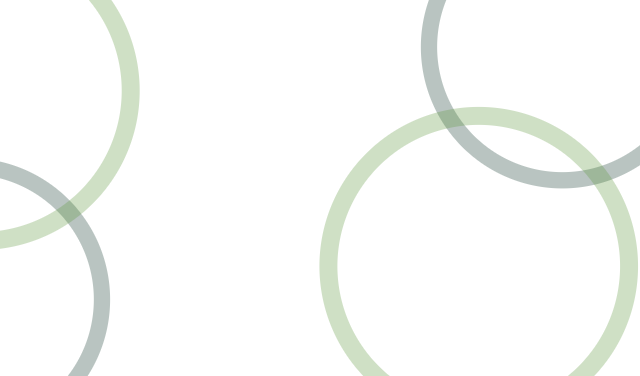
Give the GLSL for this background, as a Shadertoy shader.

```glsl
const vec3 PAPER = vec3(1.0);
const vec3 LEAF = vec3(0.373, 0.593, 0.243);
const vec3 SLATE = vec3(0.3125, 0.4225, 0.39);

// Coverage of a ring with the given middle radius and band width
float ringMask(vec2 p, vec2 center, float radius, float width, float pixel) {
    float dist = abs(length(p - center) - radius) - 0.5 * width;
    return clamp(0.5 - dist / pixel, 0.0, 1.0);
}

vec3 tint(vec3 base, vec3 ink, float opacity, float mask) {
    return mix(base, ink, opacity * mask);
}

vec3 slateRing(vec3 base, vec2 p, vec2 center, float pixel) {
    return tint(base, SLATE, 0.4, ringMask(p, center, 0.3545, 0.0433, pixel));
}

vec3 leafRing(vec3 base, vec2 p, vec2 center, float pixel) {
    return tint(base, LEAF, 0.3, ringMask(p, center, 0.3998, 0.0478, pixel));
}

void mainImage(out vec4 fragColor, in vec2 fragCoord) {
    // Canvas height is one unit
    float pixel = 1.0 / iResolution.y;
    vec2 p = fragCoord * pixel;
    float aspect = iResolution.x * pixel;
    vec2 rightEdge = vec2(aspect, 0.0);

    // Slate rings below
    vec3 color = slateRing(PAPER, p, vec2(-0.0833, 0.2035), pixel);
    color = slateRing(color, p, rightEdge + vec2(-0.2067, 0.875), pixel);

    // Translucent leaf rings above
    color = leafRing(color, p, vec2(-0.0522, 0.7588), pixel);
    color = leafRing(color, p, rightEdge + vec2(-0.4289, 0.292), pixel);

    fragColor = vec4(color, 1.0);
}
```
